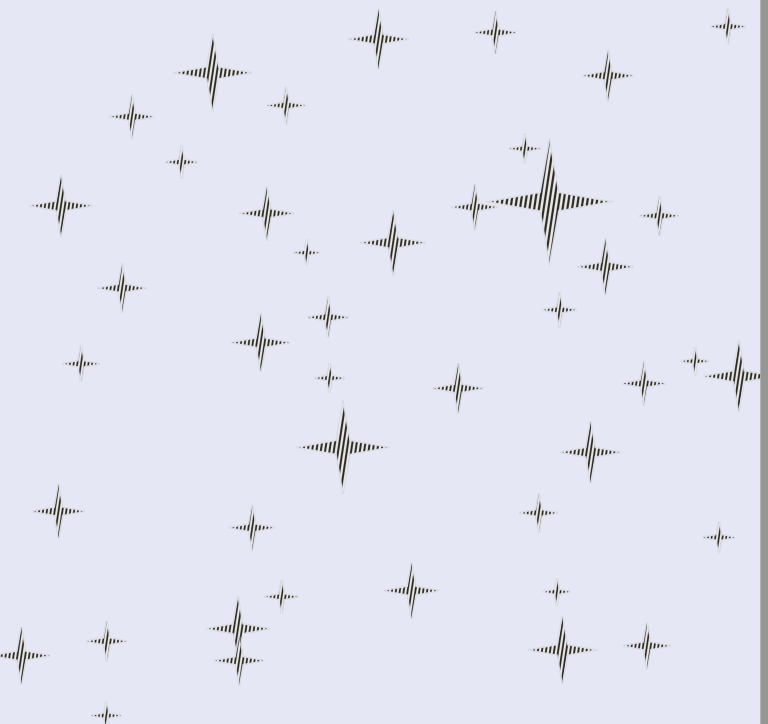
Write a Shadertoy shader that draws this pattern.

```glsl
// Lengths are fractions of the canvas width
const vec3 PAPER = vec3(0.898, 0.910, 0.957);
const vec3 STAR_GAP = vec3(0.905, 0.905, 0.905);
const vec3 INK = vec3(0.17, 0.16, 0.13);
const vec3 OUTLINE = vec3(0.77, 0.78, 0.79);
const vec3 MARGIN = vec3(0.59, 0.59, 0.585);

const int STAR_COUNT = 43;
const float RADIUS_LARGE = 0.044;
const float RADIUS_SMALL = 0.016;
const float RADIUS_BOOST = 0.032;    // extra size of the first few stars
const float WAIST = 0.15;            // inner corner relative to the radius
const float HATCH_LEAN = 0.15;       // radians from vertical
const float HATCH_PITCH = 0.0042;
const float HATCH_GROWTH = 0.025;    // pitch added per unit of radius
const float HATCH_DUTY = 0.46;
const float OUTLINE_OFFSET = 0.0012;
const float OUTLINE_WIDTH = 0.0005;
const float MARGIN_START = 0.990;
const vec2 FIRST_STAR = vec2(0.76, 0.77);
const vec2 SCATTER_STEP = vec2(0.7549, 0.5698);
const float SCATTER_JITTER = 0.13;

vec2 hash2(float n) {
    vec3 p = fract(vec3(n) * vec3(0.1031, 0.1030, 0.0973));
    p += dot(p, p.yzx + 33.33);
    return fract((p.xx + p.yz) * p.zy);
}

// Signed distance to the edge lines of a four-pointed star
float starDistance(vec2 p, float radius) {
    p = abs(p);
    if (p.y > p.x) p = p.yx;
    float waist = WAIST * radius;
    vec2 edgeNormal = normalize(vec2(waist, radius - waist));
    return dot(p - vec2(radius, 0.0), edgeNormal);
}

// Coverage of a band with the given half width
float band(float dist, float halfWidth, float soft) {
    return 1.0 - smoothstep(halfWidth - soft, halfWidth + soft, abs(dist));
}

float starRadius(float index) {
    float rank = index / float(STAR_COUNT - 1);
    return mix(RADIUS_LARGE, RADIUS_SMALL, pow(rank, 0.8))
         + RADIUS_BOOST * exp(-0.9 * index);
}

// Even scatter, loosened so that some stars form pairs
vec2 starCenter(float index, float height) {
    vec2 jitter = (hash2(index + 7.0) - 0.5) * SCATTER_JITTER;
    vec2 place = fract(FIRST_STAR + index * SCATTER_STEP + jitter);
    return place * vec2(MARGIN_START, height);
}

vec3 drawStar(vec3 color, vec2 p, float radius, float soft) {
    float dist = starDistance(p, radius);
    float fill = 1.0 - smoothstep(-soft, soft, dist);
    float rim = band(dist - OUTLINE_OFFSET, OUTLINE_WIDTH, soft);

    // Slanted hatching with a line through the center
    float pitch = HATCH_PITCH + HATCH_GROWTH * radius;
    float across = dot(p, vec2(cos(HATCH_LEAN), -sin(HATCH_LEAN)));
    float lineDist = (fract(across / pitch + 0.5) - 0.5) * pitch;
    float hatch = band(lineDist, 0.5 * HATCH_DUTY * pitch, soft);

    color = mix(color, OUTLINE, 0.5 * rim);
    return mix(color, mix(STAR_GAP, INK, hatch), fill);
}

void mainImage(out vec4 fragColor, in vec2 fragCoord) {
    vec2 uv = fragCoord / iResolution.x;
    float height = iResolution.y / iResolution.x;
    float soft = 0.75 / iResolution.x;

    // Stars, small ones last
    vec3 color = PAPER;
    for (int i = 0; i < STAR_COUNT; i++) {
        float index = float(i);
        float radius = starRadius(index);
        vec2 p = uv - starCenter(index, height);
        if (max(abs(p.x), abs(p.y)) < radius * 1.1) {
            color = drawStar(color, p, radius, soft);
        }
    }

    // Gray strip at the right edge
    float margin = smoothstep(MARGIN_START - soft, MARGIN_START + soft, uv.x);
    color = mix(color, MARGIN, margin);

    fragColor = vec4(color, 1.0);
}
```
